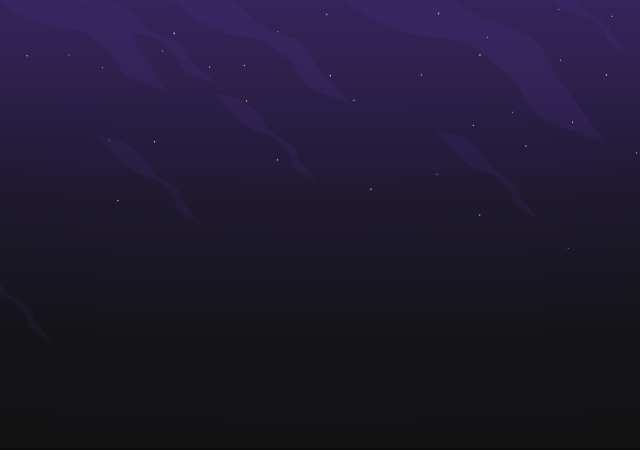
A WebGL 2 fragment shader for this background:

```glsl
#version 300 es
precision highp float;
// Night sky: a violet to near-black vertical gradient, wavy slanted cloud
// streaks built from one two-lobed profile, and hashed stars that thin out
// with depth. Lengths are in canvas heights, measured down from the top.

uniform vec2 u_resolution;
out vec4 fragColor;

const float PI = 3.14159;
const vec3 CLOUD_TINT = vec3(0.26, 0.17, 0.47);
const vec3 STAR_TINT = vec3(0.84, 0.78, 0.93);

float hash(vec2 p) {
    return fract(sin(dot(p, vec2(127.1, 311.7))) * 43758.5453);
}

// Blend factor across one gradient segment
float ramp(float from, float to, float t) {
    return clamp((t - from) / (to - from), 0.0, 1.0);
}

vec3 skyColor(float t) {
    vec3 c = mix(vec3(0.205, 0.14, 0.355), vec3(0.18, 0.13, 0.30), ramp(0.0, 0.16, t));
    c = mix(c, vec3(0.15, 0.11, 0.25), ramp(0.16, 0.30, t));
    c = mix(c, vec3(0.125, 0.10, 0.19), ramp(0.30, 0.44, t));
    c = mix(c, vec3(0.10, 0.09, 0.14), ramp(0.44, 0.60, t));
    c = mix(c, vec3(0.08, 0.075, 0.09), ramp(0.60, 0.77, t));
    return mix(c, vec3(0.07, 0.07, 0.075), ramp(0.77, 1.0, t));
}

// Half-sine bump between two positions, zero elsewhere
float lobe(float from, float to, float s) {
    return sin(PI * ramp(from, to, s));
}

// Wavy streak from head to tip; spread swells its upper edge
float streak(vec2 p, vec2 head, vec2 tip, float spread, float px) {
    vec2 axis = tip - head;
    float size = length(axis);
    vec2 along = axis / size;
    vec2 q = p - head;
    float s = dot(q, along) / size;
    float d = dot(q, vec2(along.y, -along.x)) / size;

    float middle = 0.032 * smoothstep(0.0, 0.2, s)
                 + 0.022 * smoothstep(0.42, 0.6, s)
                 - 0.054 * smoothstep(0.68, 0.82, s);
    float halfWidth = 0.067 * lobe(0.0, 0.56, s) + 0.036 * lobe(0.5, 1.0, s);
    float swell = spread * 0.048 * smoothstep(0.0, 0.3, s)
                * (1.0 - smoothstep(0.76, 1.0, s));
    float upper = middle + halfWidth + swell;
    float lower = middle - halfWidth;
    float inside = min(upper - d, d - lower) * size;
    float ends = step(0.0, s) * step(s, 1.0);
    return smoothstep(-0.3 * px, 1.2 * px, inside) * ends;
}

float cloudMask(vec2 p, float px) {
    // Wide bands along the top
    float m = streak(p, vec2(-0.074, -0.056), vec2(0.376, 0.204), 1.3, px);
    m = max(m, streak(p, vec2(0.148, -0.019), vec2(0.485, 0.189), 0.0, px));
    m = max(m, streak(p, vec2(0.324, -0.046), vec2(0.781, 0.231), 0.5, px));
    m = max(m, streak(p, vec2(0.611, -0.120), vec2(1.352, 0.319), 1.0, px));
    m = max(m, streak(p, vec2(1.185, -0.041), vec2(1.402, 0.122), 0.0, px));
    // Small drifting wisps
    vec2 wisp = vec2(0.231, 0.200);
    m = max(m, streak(p, vec2(0.476, 0.206), vec2(0.476, 0.206) + wisp, 0.0, px));
    m = max(m, streak(p, vec2(0.217, 0.300), vec2(0.217, 0.300) + wisp, 0.0, px));
    m = max(m, streak(p, vec2(0.967, 0.289), vec2(0.967, 0.289) + wisp, 0.0, px));
    return max(m, streak(p, vec2(-0.111, 0.565), vec2(-0.111, 0.565) + wisp, 0.0, px));
}

// At most one star per cell, kept inside it by a margin
float starField(vec2 p, float cellSize, float radius, float density, float px) {
    vec2 cell = floor(p / cellSize);
    vec2 jitter = vec2(hash(cell + 3.7), hash(cell + 19.3));
    vec2 center = (cell + mix(vec2(0.1), vec2(0.9), jitter)) * cellSize;
    float keep = density * (1.0 - smoothstep(0.12, 0.62, center.y));
    float present = step(hash(cell + 41.9), keep);
    float r = radius * mix(0.7, 1.1, hash(cell + 7.1));
    float dist = length((p - center) * vec2(1.1, 0.9)) - r;
    float glow = mix(0.5, 1.0, hash(cell + 53.3));
    return present * glow * (1.0 - smoothstep(-0.5 * px, 0.5 * px, dist));
}

void main() {
    float px = 1.0 / u_resolution.y;
    vec2 p = vec2(gl_FragCoord.x, u_resolution.y - gl_FragCoord.y) * px;
    float aspect = u_resolution.x * px;

    // Sky, slightly darker toward the sides
    float side = 2.0 * p.x / aspect - 1.0;
    vec3 color = skyColor(p.y + 0.03 * side * side * smoothstep(0.1, 0.5, p.y));

    // Clouds fade as they sink
    float cloudAlpha = mix(0.30, 0.13, smoothstep(0.0, 0.6, p.y));
    color = mix(color, CLOUD_TINT, cloudAlpha * cloudMask(p, px));

    // Many faint stars and a few larger ones
    float stars = starField(p, 0.10, 0.0017, 0.62, px);
    stars = max(stars, starField(p + 5.0, 0.19, 0.0037, 0.5, px));
    color = mix(color, STAR_TINT, 0.85 * stars);

    // Thin dark rim along the bottom
    color *= 1.0 - 0.4 * smoothstep(0.995, 0.998, p.y);
    fragColor = vec4(color, 1.0);
}
```
